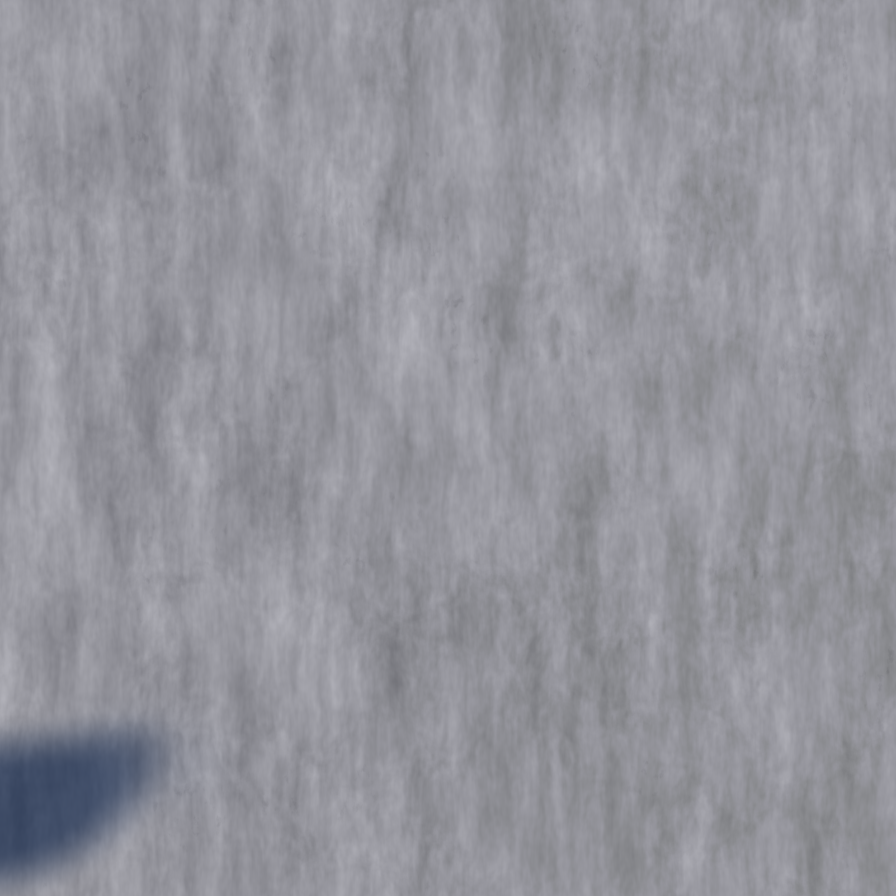
This texture is drawn by a Shadertoy shader. Its source:

```glsl
// Grey weathered concrete with mottled vertical streaks and a blurred blue shadow at the lower left.

const vec3 CONCRETE = vec3(0.584, 0.584, 0.614);
const vec3 WARM_STAIN = vec3(-0.001, 0.003, -0.012);
const vec3 SHADOW = vec3(0.240, 0.292, 0.395);

// Feature frequencies across and along the canvas
const vec2 BROAD_FREQ = vec2(9.0, 2.0);
const vec2 STREAK_FREQ = vec2(27.0, 5.5);
const vec2 CLOUD_FREQ = vec2(12.0, 8.0);
const vec2 FINE_FREQ = vec2(68.0, 14.0);
const vec2 MOTTLE_FREQ = vec2(75.0, 50.0);
const vec2 GRAIN_FREQ = vec2(190.0, 85.0);

const float BROAD_AMOUNT = 0.046;
const float STREAK_AMOUNT = 0.064;
const float CLOUD_AMOUNT = 0.040;
const float FINE_AMOUNT = 0.038;
const float MOTTLE_AMOUNT = 0.030;
const float GRAIN_AMOUNT = 0.016;
const float PIT_AMOUNT = 0.045;

const vec2 SHADOW_CENTER = vec2(-0.02, 0.168);
const vec2 SHADOW_RADII = vec2(0.188, 0.152);
const float SHADOW_BLUR = 0.033;
const float SHADOW_ROUNDING = 0.045;

vec2 hash2(vec2 p) {
    vec3 q = fract(p.xyx * vec3(0.1031, 0.1030, 0.0973));
    q += dot(q, q.yzx + 33.33);
    return fract((q.xx + q.yz) * q.zy);
}

float cornerSlope(vec2 cell, vec2 offset) {
    float angle = 6.2832 * hash2(cell).x;
    return dot(vec2(cos(angle), sin(angle)), offset);
}

// Gradient noise, roughly -1 to 1
float noise(vec2 p) {
    vec2 i = floor(p), f = p - i;
    vec2 u = f * f * f * (f * (f * 6.0 - 15.0) + 10.0);
    vec2 e = vec2(1.0, 0.0);
    float low = mix(cornerSlope(i, f), cornerSlope(i + e, f - e), u.x);
    float high = mix(cornerSlope(i + e.yx, f - e.yx), cornerSlope(i + 1.0, f - 1.0), u.x);
    return 1.5 * mix(low, high, u.y);
}

float fbm(vec2 p) {
    float sum = 0.0, weight = 0.75;
    for (int i = 0; i < 4; i++) {
        sum += weight * noise(p);
        p = p * 2.03 + vec2(17.3, 41.7);
        weight *= 0.5;
    }
    return sum;
}

// Brightness offset of the streaked, cloudy surface
float surface(vec2 uv) {
    vec2 p = uv + 0.004 * vec2(noise(uv * 9.0 + 60.0), 3.0 * noise(uv * 20.0 + 90.0));
    float tone = BROAD_AMOUNT * fbm(p * BROAD_FREQ + 11.0);
    tone += STREAK_AMOUNT * fbm(p * STREAK_FREQ + 35.0);
    tone += CLOUD_AMOUNT * fbm(p * CLOUD_FREQ + 73.0);
    tone += FINE_AMOUNT * fbm(p * FINE_FREQ + 127.0);
    float roughness = smoothstep(-0.5, 0.5, fbm(uv * vec2(7.0, 5.0) + 240.0));
    tone += MOTTLE_AMOUNT * (0.4 + roughness) * fbm(p * MOTTLE_FREQ + 170.0);
    return tone + GRAIN_AMOUNT * noise(uv * GRAIN_FREQ + 200.0);
}

// Sparse dark pits gathered in patches
float pits(vec2 uv) {
    float patches = smoothstep(0.1, 0.6, fbm(uv * vec2(9.0, 6.0) + 150.0));
    return patches * smoothstep(0.2, 0.8, fbm(uv * vec2(80.0, 55.0) + 310.0));
}

float smoothMax(float a, float b, float k) {
    float h = max(k - abs(a - b), 0.0) / k;
    return max(a, b) + 0.25 * k * h * h;
}

// Half-ellipse with a rounded tip, blurred all round, trailing into haze
float shadowMask(vec2 uv) {
    vec2 p = uv - SHADOW_CENTER;
    p.y -= 0.06 * p.x;
    float ellipse = (length(p / SHADOW_RADII) - 1.0) * SHADOW_RADII.y;
    float edge = smoothMax(ellipse, p.y, SHADOW_ROUNDING);
    float core = 1.0 - smoothstep(-SHADOW_BLUR, SHADOW_BLUR, edge);
    vec2 haze = (uv - vec2(0.14, 0.15)) / vec2(0.11, 0.065);
    return 1.0 - (1.0 - core) * (1.0 - 0.28 * exp(-2.0 * dot(haze, haze)));
}

void mainImage(out vec4 fragColor, in vec2 fragCoord) {
    vec2 uv = fragCoord / iResolution.xy;

    float tone = surface(uv);
    vec3 color = CONCRETE + tone - PIT_AMOUNT * pits(uv);

    // Warmer stains in the dark streaks, mostly toward the right
    float stain = (1.0 - smoothstep(-0.05, 0.01, tone)) * smoothstep(0.1, 0.9, uv.x);
    color += WARM_STAIN * stain;

    vec3 shaded = SHADOW + 0.4 * tone;
    color = mix(color, shaded, shadowMask(uv));
    fragColor = vec4(color, 1.0);
}
```
